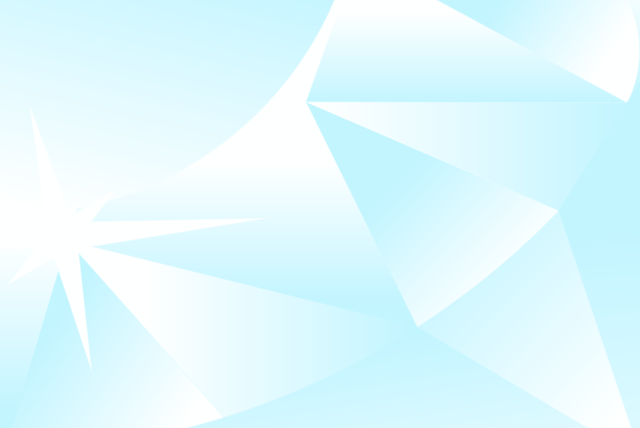
Reproduce this background procedurally as a Shadertoy shader.

```glsl
#define ICE vec3(0.765, 0.960, 1.0)
#define WHITE vec3(0.995, 1.0, 1.0)
#define SOFTNESS 1.0
#define SKY_CIRCLE vec3(0.021, 1.323, 0.826)
#define RIM_CIRCLE vec3(-0.027, 1.791, 1.850)
#define CORNER_CIRCLE vec3(1.225, 0.880, 0.269)
#define STAR_CENTER vec2(0.146, 0.447)
#define STAR_CORE 0.046
#define RAY_WIDTH 0.034

// Coverage from a signed distance, positive inside
float cover(float d) {
    float w = SOFTNESS / iResolution.y;
    return smoothstep(-w, w, d);
}

// Half plane to the left of the line from a to b
float leftOf(vec2 p, vec2 a, vec2 b) {
    vec2 d = normalize(b - a), q = p - a;
    return cover(d.x * q.y - d.y * q.x);
}

// Disc given as center and radius
float disc(vec2 p, vec3 c) {
    return cover(c.z - length(p - c.xy));
}

// Linear gradient from ice at a to white at b
vec3 shade(vec2 p, vec2 a, vec2 b) {
    vec2 d = b - a;
    return mix(ICE, WHITE, clamp(dot(p - a, d) / dot(d, d), 0.0, 1.0));
}

// Tapered rays around a round core
float sparkle(vec2 q) {
    vec2 tips[7] = vec2[7](
        vec2(-0.076, 0.305), vec2(0.068, -0.313), vec2(0.475, 0.043),
        vec2(-0.195, 0.085), vec2(0.123, 0.109), vec2(-0.127, -0.111),
        vec2(-0.200, -0.020));
    float d = STAR_CORE - length(q);
    for (int i = 0; i < 7; i++) {
        float len = length(tips[i]);
        vec2 dir = tips[i] / len;
        float along = dot(q, dir);
        float across = abs(dir.x * q.y - dir.y * q.x);
        d = max(d, min(along, RAY_WIDTH * (1.0 - along / len) - across));
    }
    return cover(d);
}

void mainImage(out vec4 fragColor, in vec2 fragCoord) {
    vec2 p = fragCoord / iResolution.y;

    // Facet corners
    vec2 hub = vec2(0.715, 0.762), east = vec2(1.465, 0.760);
    vec2 elbow = vec2(1.305, 0.508), keel = vec2(0.975, 0.236);
    vec2 apex = vec2(0.158, 0.438), foot = vec2(0.523, 0.025);
    vec2 leftFoot = vec2(0.028, 0.0), rightFoot = vec2(1.475, 0.0);
    vec2 lowFoot = vec2(1.373, 0.0);
    vec2 crest = vec2(0.800, 1.0), ridge = vec2(1.021, 1.0);

    // Central facet and the fan below the sparkle
    vec3 col = shade(p, vec2(0.0, 0.30), vec2(0.0, 0.62));
    col = mix(col, shade(p, vec2(0.0, 0.05), vec2(0.0, 0.44)),
              leftOf(p, leftFoot, apex));
    col = mix(col, shade(p, vec2(0.15, 0.27), vec2(0.46, 0.06)),
              leftOf(p, apex, leftFoot) * leftOf(p, foot, apex));
    col = mix(col, shade(p, vec2(0.96, 0.2), vec2(0.34, 0.2)),
              leftOf(p, apex, foot) * leftOf(p, keel, apex));

    // Sky disc
    col = mix(col, shade(p, vec2(0.30, 1.15), vec2(0.15, 0.50)),
              disc(p, SKY_CIRCLE));

    // Facets around the hub
    col = mix(col, shade(p, vec2(0.93, 0.57), vec2(1.18, 0.33)),
              leftOf(p, hub, keel) * leftOf(p, elbow, hub));
    col = mix(col, shade(p, vec2(1.46, 0.7), vec2(0.75, 0.7)),
              leftOf(p, hub, elbow) * leftOf(p, east, hub));
    col = mix(col, shade(p, vec2(0.0, 0.76), vec2(0.0, 0.97)),
              leftOf(p, hub, east) * leftOf(p, crest, hub));

    // Upper right facet and its rounded corner
    vec3 corner = shade(p, vec2(0.0, 0.76), vec2(0.0, 1.05));
    vec3 upper = shade(p, vec2(1.17, 1.0), vec2(1.40, 0.84));
    col = mix(col, mix(corner, upper, disc(p, CORNER_CIRCLE)),
              leftOf(p, ridge, east));

    // Panels outside the rim
    vec3 outer = shade(p, vec2(0.85, 0.20), vec2(0.95, -0.40));
    outer = mix(outer, shade(p, vec2(1.02, 0.44), vec2(1.45, 0.03)),
                leftOf(p, keel, lowFoot));
    outer = mix(outer, shade(p, vec2(1.42, 0.45), vec2(1.50, -0.60)),
                leftOf(p, elbow, rightFoot));
    float outside = max(1.0 - disc(p, RIM_CIRCLE), leftOf(p, east, elbow));
    col = mix(col, outer, outside);

    // Sparkle
    col = mix(col, WHITE, sparkle(p - STAR_CENTER));
    fragColor = vec4(col, 1.0);
}
```
